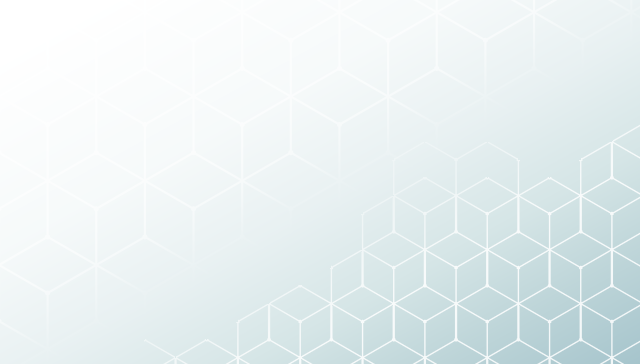
This background is drawn by a Shadertoy shader. Its source:

```glsl
// Pale diagonal gradient from white to grey teal, under two outlined cube lattices.
// Each lattice is a hexagon grid whose cells hold six spokes from centre to corners;
// the large one fades out downhill, the small one has a stepped upper left border.

float ramp(float a, float b, float x) { return clamp((x - a) / (b - a), 0.0, 1.0); }

// Offset from the nearest centre of a hexagon grid with unit spacing
vec2 hexOffset(vec2 u) {
    vec2 period = vec2(1.0, 1.7320508);
    vec2 a = mod(u + 0.5 * period, period) - 0.5 * period;
    vec2 b = mod(u, period) - 0.5 * period;
    return dot(a, a) < dot(b, b) ? a : b;
}

bool isUpright(vec2 q) { return abs(q.y) > 1.7320508 * abs(q.x); }

// Signed distance to the spokes and the round joints of one cell
float cubeLines(vec2 q, float halfWidth, float jointRadius) {
    vec2 a = abs(q);
    bool upright = isUpright(q);
    float spoke = upright ? a.x : abs(0.8660254 * a.y - 0.5 * a.x);
    vec2 corner = upright ? vec2(0.0, 0.57735) : vec2(0.5, 0.288675);
    float joint = min(length(a), length(a - corner));
    return min(spoke - halfWidth, joint - jointRadius);
}

// Which spokes of the small lattice exist, by half column and row (rows go down)
bool spokeShown(vec2 q, float column, float row) {
    float firstColumn = min(1.0 - row, 5.0 - 3.0 * row);
    bool upright = isUpright(q);
    bool upper = q.y > 0.0;
    if (row < 0.0 || column < firstColumn) return false;
    if (row < 0.5) {
        if (column > 6.0) return !upper || (!upright && q.x > 0.0);
        return column < 4.0 && !upper && !upright;
    }
    if (column < firstColumn + 0.5 && upper) {
        if (upright) return row < 2.5;
        return q.x > 0.0 || row > 3.5;
    }
    return true;
}

vec3 background(float t) {
    vec3 col = mix(vec3(1.0), vec3(0.965, 0.979, 0.980), ramp(0.08, 0.35, t));
    col = mix(col, vec3(0.910, 0.943, 0.948), ramp(0.35, 0.535, t));
    col = mix(col, vec3(0.836, 0.899, 0.903), ramp(0.535, 0.70, t));
    col = mix(col, vec3(0.745, 0.836, 0.850), ramp(0.70, 0.84, t));
    return mix(col, vec3(0.650, 0.770, 0.800), ramp(0.84, 1.0, t));
}

void mainImage(out vec4 fragColor, in vec2 fragCoord) {
    vec2 p = fragCoord / iResolution.x;
    float pixel = 1.0 / iResolution.x;

    // Diagonal position: 0 at the upper left, 1 at the lower right
    float t = 0.509 + 0.491 * p.x - 0.893 * p.y;
    vec3 col = background(t);

    // Large lattice, fading towards the middle diagonal
    float largeSize = 0.152;
    vec2 q = hexOffset((p - vec2(0.4544, 0.418)) / largeSize);
    float dist = cubeLines(q, 0.011, 0.026) * largeSize;
    float cover = clamp(0.5 - dist / pixel, 0.0, 1.0);
    col = mix(col, vec3(1.0), 0.55 * cover * (1.0 - smoothstep(0.40, 0.56, t)));

    // Small lattice, growing brighter towards the lower right
    float smallSize = 0.0974;
    vec2 u = (p - vec2(0.6152, 0.263)) / smallSize;
    q = hexOffset(u);
    vec2 centre = u - q;
    float column = round(2.0 * centre.x);
    float row = 1.0 - round(centre.y / 0.8660254);
    if (spokeShown(q, column, row)) {
        float halfWidth = isUpright(q) && q.y < 0.0 ? 0.018 : 0.011;
        dist = cubeLines(q, halfWidth, 0.030) * smallSize;
        cover = clamp(0.5 - dist / pixel, 0.0, 1.0);
        col = mix(col, vec3(1.0), cover * mix(0.25, 0.85, smoothstep(0.50, 0.74, t)));
    }

    fragColor = vec4(col, 1.0);
}
```
